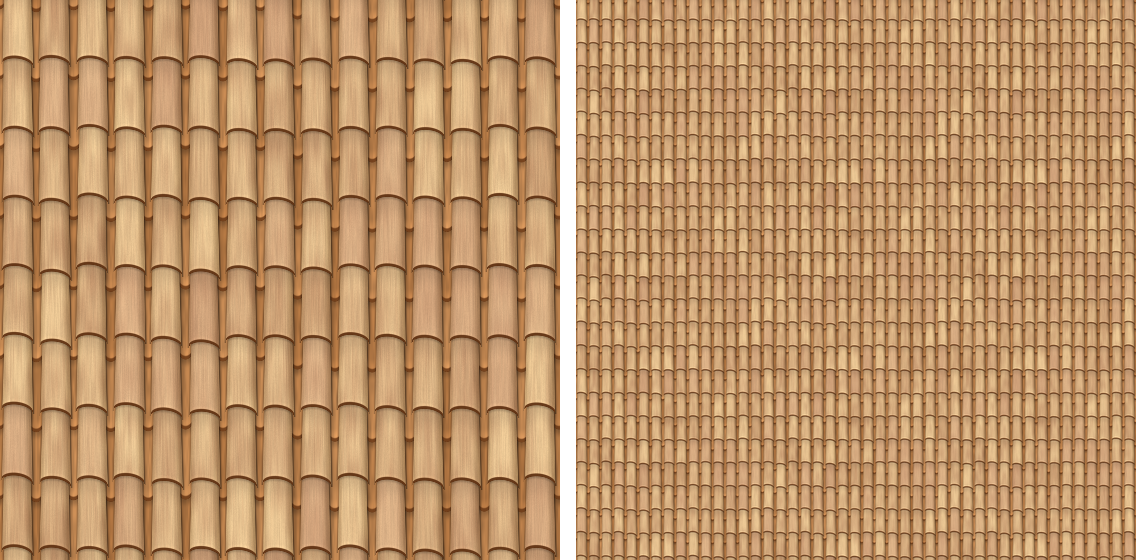
Left, the tile; right, the same tile 3 across and 3 down.
This texture is drawn by a WebGL 1 fragment shader. Its source:

```glsl
precision highp float;
// Clay barrel-tile roof: 15 columns by 8 rows of tapered covers over orange pans.
uniform vec2 u_resolution;

float hash(vec2 p) {
  vec3 q = fract(p.xyx * vec3(0.1031, 0.1030, 0.0973));
  q += dot(q, q.yzx + 33.33);
  return fract((q.x + q.y) * q.z);
}

float noise(vec2 p) {
  vec2 i = floor(p), f = fract(p);
  f = f * f * (3.0 - 2.0 * f);
  return mix(mix(hash(i), hash(i + vec2(1.0, 0.0)), f.x),
             mix(hash(i + vec2(0.0, 1.0)), hash(i + 1.0), f.x), f.y);
}

// Orange channel seen between two columns of covers.
vec3 panColor(vec2 p, float aa) {
  float gap = mod(floor(p.x + 0.5), 15.0);
  float g = fract(p.x + 0.5) - 0.5;
  float drop = mix(0.91, 0.77, step(7.5, gap)) + 0.05 * (hash(vec2(gap, 71.0)) - 0.5);
  float y = p.y - drop + 0.06 * (1.0 - min(g * g / 0.03, 1.0));
  vec2 id = vec2(gap, mod(floor(y), 8.0));
  float f = fract(y);

  vec3 col = mix(vec3(0.68, 0.45, 0.25), vec3(0.77, 0.54, 0.33), hash(id + 19.0));
  col *= 0.92 + 0.16 * noise(vec2(g * 22.0, f * 5.0) + id * 37.0);
  col *= 1.0 - 0.22 * smoothstep(0.03, -0.14, g);
  // Bright rounded lip, dark rim and the shadow below it
  col *= 1.0 + 0.12 * (1.0 - smoothstep(0.06, 0.2, f));
  col *= 1.0 - 0.22 * smoothstep(0.86, 1.0, f);
  float rim = (1.0 - smoothstep(0.03, 0.03 + 2.0 * aa, f)) + smoothstep(1.0 - aa, 1.0, f);
  return mix(col, vec3(0.40, 0.21, 0.08), 0.85 * min(rim, 1.0));
}

void main() {
  vec2 uv = gl_FragCoord.xy / u_resolution;
  vec2 p = uv * vec2(15.0, 8.0) + vec2(0.03, 0.0);
  vec2 aa = vec2(15.0, 8.0) / u_resolution;

  // Each column wanders a little, and its rows are unevenly spaced
  float column = mod(floor(p.x), 15.0);
  float phase = 6.2832 * (uv.y + hash(vec2(column, 5.0)));
  float x = fract(p.x) - 0.5 + 0.015 * sin(phase);
  float y = p.y - 0.05 + 0.03 * sin(phase * 1.0 + 2.0) + 0.08 * (hash(vec2(column, 43.0)) - 0.5);

  // Arched lower ends, slightly lower on the right
  float across = clamp(x / 0.42, -1.0, 1.0);
  y -= 0.11 * sqrt(1.0 - across * across) - 0.025 * across;
  vec2 id = vec2(column, mod(floor(y), 8.0));
  float f = fract(y);
  x += 0.03 * (hash(id + 7.0) - 0.5);
  float halfWidth = mix(0.41, 0.362, f);
  float s = x / halfWidth;
  float d = abs(x) - halfWidth;

  // Fired clay: tone per tile, soft blotches, drawn streaks and fine grain
  vec2 seed = id * 41.0 + 3.0;
  float blotch = noise(vec2(s * 1.3, f * 2.5) + seed);
  float streak = noise(vec2(s * 11.0 + f * 0.6, f * 1.6) + seed + 17.0);
  float fine = noise(vec2(s * 24.0, f * 4.0) + seed + 29.0);
  float tone = 0.25 + 0.6 * hash(id + 11.0) + 0.6 * (blotch - 0.5) + 0.35 * (streak - 0.5);
  vec3 tile = mix(vec3(0.77, 0.59, 0.43), vec3(0.92, 0.78, 0.58), clamp(tone, 0.0, 1.0));
  tile = mix(tile, vec3(0.80, 0.60, 0.47), 0.45 * smoothstep(0.6, 0.95, hash(id + 23.0)));
  tile *= 0.96 + 0.08 * fine;
  tile *= 0.98 + 0.04 * noise(vec2(s * 30.0, f * 70.0) + seed);

  // Round body, lit from the left
  tile *= mix(vec3(1.0), vec3(0.74, 0.69, 0.62), smoothstep(0.35, 1.05, s));
  tile *= mix(vec3(1.0), vec3(0.86, 0.83, 0.78), smoothstep(-0.6, -1.05, s));
  tile *= 1.0 - 0.10 * smoothstep(0.65, 1.0, f) - 0.2 * smoothstep(0.94, 1.0, f);

  // Pale lip above the dark cut end
  tile *= 1.0 + 0.05 * (1.0 - smoothstep(0.04, 0.09, f));
  float rim = (1.0 - smoothstep(0.022, 0.022 + 1.5 * aa.y, f)) + smoothstep(1.0 - aa.y, 1.0, f);
  tile = mix(tile, vec3(0.36, 0.18, 0.06), 0.92 * min(rim, 1.0));

  // Contact shadow on the pan, deeper on the right of each cover
  vec3 pan = panColor(p, aa.y);
  pan *= 1.0 - mix(0.25, 0.42, step(0.0, x)) * (1.0 - smoothstep(0.0, 0.06, d));

  float cover = 1.0 - smoothstep(-0.5 * aa.x, 0.5 * aa.x, d);
  gl_FragColor = vec4(mix(pan, tile, cover), 1.0);
}
```
